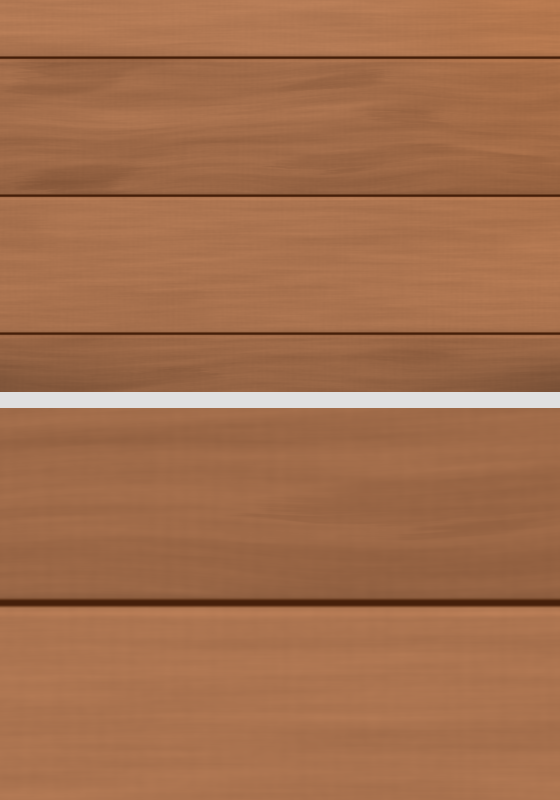
Top: the whole. Bottom: its middle third, enlarged.
Write a WebGL 2 fragment shader that draws this texture.

```glsl
#version 300 es
precision highp float;
// Horizontal reddish-brown wooden planks with wavy grain and thin dark seams.
uniform vec2 u_resolution;
out vec4 fragColor;

// Random unit gradient for a lattice cell
vec2 gradient(vec2 cell) {
    vec3 h = fract(cell.xyx * vec3(0.1031, 0.1030, 0.0973));
    h += dot(h, h.yzx + 33.33);
    float angle = 6.2832 * fract((h.x + h.y) * h.z);
    return vec2(cos(angle), sin(angle));
}

// Gradient noise, roughly -0.7 to 0.7
float noise(vec2 p) {
    vec2 i = floor(p), f = fract(p);
    vec2 u = f * f * f * (f * (f * 6.0 - 15.0) + 10.0);
    float a = dot(gradient(i), f);
    float b = dot(gradient(i + vec2(1, 0)), f - vec2(1, 0));
    float c = dot(gradient(i + vec2(0, 1)), f - vec2(0, 1));
    float d = dot(gradient(i + vec2(1, 1)), f - vec2(1, 1));
    return mix(mix(a, b, u.x), mix(c, d, u.x), u.y);
}

float fbm(vec2 p) {
    float sum = 0.0, amplitude = 0.6;
    for (int i = 0; i < 4; i++) {
        sum += amplitude * noise(p);
        p = p * vec2(1.9, 2.1) + 17.3;
        amplitude *= 0.55;
    }
    return sum;
}

// Lightness of the wood; figure sets how wavy and streaked the plank is
float woodTone(vec2 p, float plank, float figure) {
    vec2 q = p + vec2(plank * 7.3, plank * 3.7);
    q.y += 0.04 * figure * noise(q * vec2(2.2, 4.0)) - 0.03 * figure * p.x;
    float bands = fbm(q * vec2(1.1, 17.0));
    float fibres = fbm(q * vec2(5.0, 95.0) + 40.0);
    float rings = sin(150.0 * q.y + 9.0 * noise(q * vec2(1.3, 9.0) + 8.0));
    float patches = noise(q * vec2(2.4, 15.0) + 0.25 * fibres + 61.0);
    float streaks = smoothstep(0.16, 0.36, patches + 0.15 * fibres);
    float sawMarks = noise(p * vec2(130.0, 9.0)) + noise(p * vec2(90.0, 150.0));
    return bands * (0.25 + 0.3 * figure) + fibres * 0.24 + rings * 0.035
         - streaks * (0.05 + 0.25 * figure) + sawMarks * 0.045;
}

void main() {
    vec2 p = gl_FragCoord.xy / u_resolution.y;
    vec2 uv = gl_FragCoord.xy / u_resolution;
    float pixel = 1.0 / u_resolution.y;

    // Two whole planks between two cut ones, numbered from the bottom
    float row = (p.y - 0.149) / 0.352 + 1.0;
    float plank = clamp(floor(row), 0.0, 3.0);
    float across = row - plank;
    float seam = (row - round(row)) * 0.352;
    int index = int(plank);
    float base = vec4(0.40, 0.72, 0.52, 0.88)[index];
    float figure = vec4(0.55, 0.12, 0.85, 0.15)[index];

    // Wood colour, with the wavy plank darker along its lower edge
    float tone = base + woodTone(p, plank, figure);
    tone -= 0.25 * figure * (1.0 - smoothstep(0.0, 0.45, across));
    tone += 0.06 * (uv.x - 0.5);
    vec3 color = mix(vec3(0.55, 0.36, 0.24), vec3(0.72, 0.49, 0.34), clamp(tone, -0.25, 1.2));
    color *= mix(vec3(1), vec3(1.02, 0.99, 0.93), smoothstep(0.55, 1.0, uv.x) * uv.y);

    // Soft light: dimmer low down and in the bottom corners
    float corner = abs(uv.x - 0.5) * 2.0;
    color *= 1.0 - (0.06 + 0.14 * corner * corner) * (1.0 - smoothstep(0.0, 0.16, uv.y));

    // Rounded plank edges: shade above the seam, a faint highlight below it
    color *= 1.0 - 0.20 * exp(-max(seam, 0.0) / 0.006) * step(0.0, seam);
    color *= 1.0 + 0.07 * exp(-pow((seam + 0.009) / 0.003, 2.0));

    // Dark seam, deepest in the middle
    float edge = max(0.0015, pixel * 0.7);
    float groove = 1.0 - smoothstep(0.0035 - edge, 0.0035 + edge, abs(seam));
    vec3 grooveColor = mix(vec3(0.27, 0.12, 0.04), vec3(0.42, 0.24, 0.12),
                           smoothstep(0.001, 0.004, abs(seam)));
    color = mix(color, grooveColor, groove);
    fragColor = vec4(color, 1.0);
}
```
